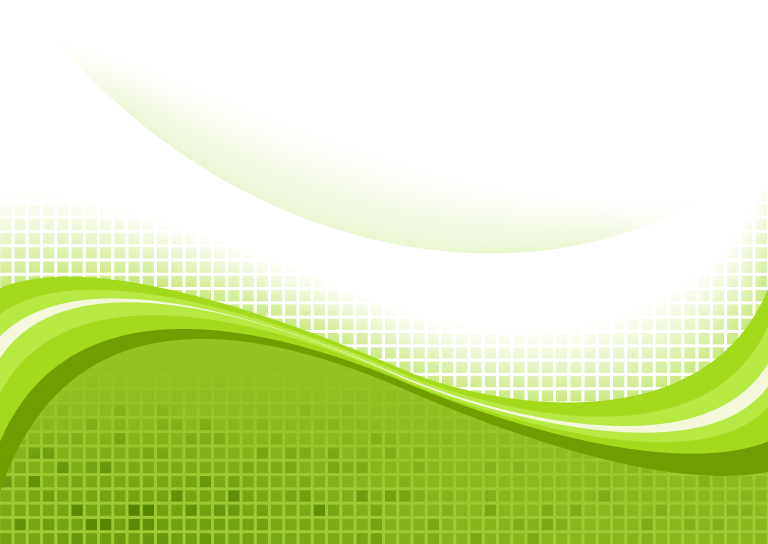
Write a WebGL 1 fragment shader that draws this background.

```glsl
precision highp float;
// A green ribbon of layered waves over a white page with a pale crescent.
// Edges are cubic Bezier curves solved for height at each x; a square grid
// fades out above the ribbon and turns into random dark tiles below it.

uniform vec2 u_resolution;

#define CANVAS vec2(768.0, 542.0)
#define WAIST_X 400.0
#define GRID_PITCH 14.25
#define GRID_OFFSET vec2(13.0, 2.5)
#define GRID_GAP 3.0
#define LIME vec3(0.635, 0.855, 0.11)
#define LIGHT_LIME vec3(0.72, 0.91, 0.26)
#define CREAM vec3(0.96, 0.97, 0.86)
#define DARK_GREEN vec3(0.43, 0.62, 0.0)
#define LEAF vec3(0.575, 0.765, 0.14)
#define PALE_GREEN vec3(0.92, 0.965, 0.82)
#define GRID_GREEN vec3(0.79, 0.915, 0.50)

float pixel;  // size of one screen pixel in canvas units

float hash(vec2 p) {
  return fract(sin(dot(p, vec2(127.1, 311.7))) * 4375.85);
}

float cover(float dist) {
  return clamp(dist / pixel + 0.5, 0.0, 1.0);
}

// Vertical offset below a Bezier curve (x) and its signed distance (y).
vec2 belowCurve(vec2 p, vec2 a, vec2 b, vec2 c, vec2 d) {
  vec2 k1 = 3.0 * (b - a);
  vec2 k2 = 3.0 * (a - 2.0 * b + c);
  vec2 k3 = d - a + 3.0 * (b - c);
  float t = clamp((p.x - a.x) / (d.x - a.x), 0.0, 1.0);
  vec2 tangent = k1;
  for (int i = 0; i < 7; i++) {
    tangent = k1 + t * (2.0 * k2 + 3.0 * t * k3);
    float x = a.x + t * (k1.x + t * (k2.x + t * k3.x));
    t = clamp(t - (x - p.x) / max(tangent.x, 1.0), 0.0, 1.0);
  }
  float offset = p.y - (a.y + t * (k1.y + t * (k2.y + t * k3.y)));
  return vec2(offset, offset * tangent.x / length(tangent));
}

// Two curves joined at the waist, running across the whole canvas.
vec2 wave(vec2 p, float left, vec2 l1, vec2 l2, float waist,
          vec2 r1, vec2 r2, float right) {
  vec2 middle = vec2(WAIST_X, waist);
  if (p.x < WAIST_X) return belowCurve(p, vec2(0.0, left), l1, l2, middle);
  return belowCurve(p, middle, r1, r2, vec2(CANVAS.x, right));
}

// Crescent: strongest at its lower edge, fading to its upper curve.
vec3 addCrescent(vec3 color, vec2 p) {
  vec2 tipA = vec2(48.0, 32.0);
  vec2 tipB = vec2(720.0, 186.0);
  vec2 outer = belowCurve(p, tipA, vec2(260.0, 282.0), vec2(560.0, 298.0), tipB);
  vec2 inner = belowCurve(p, tipA, vec2(200.0, 60.0), vec2(500.0, 238.0), tipB);
  float depth = clamp(inner.x / max(inner.x - outer.x, 0.01), 0.0, 1.0);
  float ends = smoothstep(40.0, 150.0, p.x) * (1.0 - smoothstep(540.0, 722.0, p.x));
  float strength = pow(depth, 1.4) * ends * cover(-outer.y);
  return mix(color, PALE_GREEN, strength);
}

// Tiles darken at random toward the bottom, most of all on the left.
vec3 tiledLeaf(vec2 p, vec2 id, float tile) {
  float depth = smoothstep(350.0, 545.0, p.y);
  float cluster = exp(-pow((p.x - 150.0) / 210.0, 2.0));
  float noise = hash(id);
  float shade = depth * (0.18 + 0.38 * cluster);
  shade += depth * pow(noise, 5.0) * (0.25 + 0.5 * cluster);
  vec3 tileColor = mix(LEAF, vec3(0.32, 0.52, 0.0), clamp(shade, 0.0, 1.0));
  vec3 gapColor = mix(LEAF, vec3(0.63, 0.80, 0.22), depth * 0.8);
  return mix(gapColor, tileColor, tile);
}

void main() {
  vec2 p = gl_FragCoord.xy / u_resolution * CANVAS;
  p.y = CANVAS.y - p.y;
  pixel = CANVAS.x / u_resolution.x;

  // Shared grid
  vec2 cell = (p - GRID_OFFSET) / GRID_PITCH;
  vec2 toLine = abs(fract(cell + 0.5) - 0.5) * GRID_PITCH;
  float tile = cover(min(toLine.x, toLine.y) - 0.5 * GRID_GAP);

  // Ribbon edges, from top to bottom
  vec2 top = wave(p, 287.0, vec2(90, 250), vec2(270, 311), 367.0, vec2(495, 408), vec2(705, 440), 288.0);
  vec2 lightTop = wave(p, 313.0, vec2(80, 254), vec2(270, 314), 371.0, vec2(500, 412), vec2(705, 463), 325.0);
  vec2 creamTop = wave(p, 335.0, vec2(80, 256), vec2(270, 317), 374.0, vec2(500, 416), vec2(705, 468), 362.0);
  vec2 creamEnd = wave(p, 357.0, vec2(70, 250), vec2(280, 320), 375.5, vec2(500, 418), vec2(705, 471), 385.0);
  vec2 lightEnd = wave(p, 392.0, vec2(70, 258), vec2(290, 327), 377.0, vec2(500, 421), vec2(705, 479), 405.0);
  vec2 darkTop = wave(p, 440.0, vec2(75, 265), vec2(295, 336), 379.0, vec2(520, 430), vec2(680, 474), 440.0);
  vec2 darkEnd = wave(p, 490.0, vec2(75, 266), vec2(298, 343), 386.0, vec2(510, 434), vec2(670, 490), 470.0);

  // Page, crescent and fading grid
  vec3 color = addCrescent(vec3(1.0), p);
  float fromWaist = (p.x - 330.0) / 400.0;
  float fadeHeight = 62.0 + 50.0 * fromWaist * fromWaist;
  float fade = clamp(1.0 + top.x / fadeHeight, 0.0, 1.0);
  color = mix(color, GRID_GREEN, tile * pow(fade, 1.3));

  // Ribbon layers
  color = mix(color, LIME, cover(top.y));
  color = mix(color, LIGHT_LIME, cover(lightTop.y));
  color = mix(color, CREAM, cover(creamTop.y));
  color = mix(color, LIGHT_LIME, cover(creamEnd.y));
  color = mix(color, LIME, cover(lightEnd.y));
  color = mix(color, DARK_GREEN, cover(darkTop.y));
  color = mix(color, tiledLeaf(p, floor(cell), tile), cover(darkEnd.y));

  gl_FragColor = vec4(color, 1.0);
}
```
